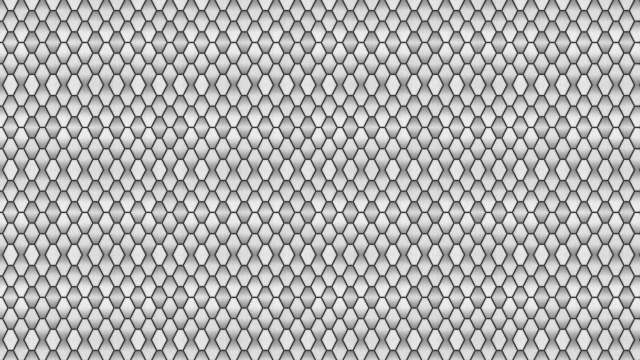
Reproduce this pattern procedurally as a Shadertoy shader.

```glsl
// Grey overlapping scales: staggered hexagons, shaded in mirrored panels.
#define CELLS_DOWN 16.95             // scale heights per canvas height
#define PANEL vec2(3.0, 2.0)         // mirrored panel size, in scales
#define PANEL_START vec2(2.0, 0.0)   // first mirror axes from the top left
#define FLAT_EDGE 0.25               // length of the short horizontal edges
#define LINE_HALF 0.03               // half width of the outline
#define LINE_TONE 0.23
#define DARK_TONE 0.60
#define LIGHT_TONE 0.90
#define SIDE_SHADE 0.13              // sideways tilt of the light
#define CELL_VARIATION 0.06
#define GRAIN 0.035

float hash(vec2 p) {
    vec3 k = fract(p.xyx * vec3(0.1031, 0.1030, 0.0973));
    k += dot(k, k.yzx + 33.33);
    return fract((k.x + k.y) * k.z);
}

vec2 gradient(vec2 lattice) {
    float angle = 6.2832 * hash(lattice);
    return vec2(cos(angle), sin(angle));
}

float gradientNoise(vec2 p) {
    vec2 i = floor(p), f = fract(p);
    vec2 u = f * f * f * (f * (f * 6.0 - 15.0) + 10.0);
    vec2 e = vec2(1.0, 0.0);
    float top = mix(dot(gradient(i), f),
                    dot(gradient(i + e), f - e), u.x);
    float bottom = mix(dot(gradient(i + e.yx), f - e.yx),
                       dot(gradient(i + e.xx), f - e.xx), u.x);
    return mix(top, bottom, u.y);
}

// Inner distances to the slanted (x) and flat (y) edges of a scale.
vec2 edgeDistances(vec2 p) {
    vec2 normal = normalize(vec2(0.5, 0.5 - FLAT_EDGE));
    vec2 sideCorner = vec2(0.5 - 0.5 * FLAT_EDGE, 0.0);
    return vec2(dot(sideCorner - abs(p), normal), 0.5 - abs(p.y));
}

void mainImage(out vec4 fragColor, in vec2 fragCoord) {
    float pixel = CELLS_DOWN / iResolution.y;
    vec2 pos = vec2(fragCoord.x, iResolution.y - fragCoord.y) * pixel;

    // Reflect the plane into one panel
    vec2 panel = abs(mod(pos - PANEL_START + PANEL, 2.0 * PANEL) - PANEL);

    // Pick the nearer of the two staggered scale lattices
    vec2 centerA = vec2(floor(panel.x) + 0.5, floor(panel.y + 0.5));
    vec2 centerB = vec2(floor(panel.x + 0.5), floor(panel.y) + 0.5);
    vec2 edgesA = edgeDistances(panel - centerA);
    vec2 edgesB = edgeDistances(panel - centerB);
    bool useA = min(edgesA.x, edgesA.y) > min(edgesB.x, edgesB.y);
    vec2 center = useA ? centerA : centerB;
    vec2 edges = useA ? edgesA : edgesB;
    vec2 p = panel - center;

    // Flat edges dissolve on the dark-to-dark mirror axis
    float flatEdge = panel.y < 0.25 ? 1.0 : edges.y;
    float edge = min(edges.x, flatEdge);

    // Rounded shading from the shadowed end to the lit end
    float tone = mix(DARK_TONE, LIGHT_TONE, smoothstep(-0.5, 0.08, p.y));
    tone -= SIDE_SHADE * max(p.x, 0.0) * (1.0 - smoothstep(-0.3, 0.5, p.y));
    tone += CELL_VARIATION * (hash(center * 2.0 + 7.0) - 0.6);
    tone += GRAIN * gradientNoise(panel * vec2(9.0, 5.0));
    tone *= mix(0.84, 1.0, smoothstep(0.0, 0.12, edge));

    // Thin dark outline
    float line = clamp((LINE_HALF - edge) / pixel + 0.5, 0.0, 1.0);
    fragColor = vec4(vec3(mix(tone, LINE_TONE, line)), 1.0);
}
```
